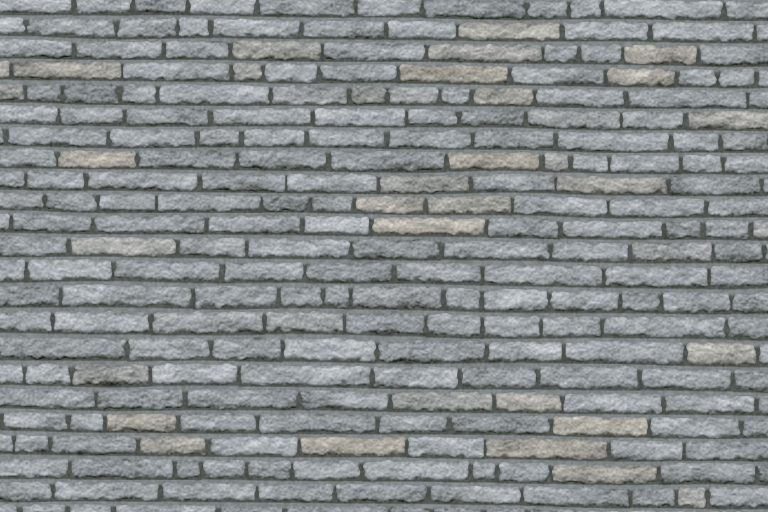
Give the GLSL for this texture, as a Shadertoy shader.

```glsl
const float ROWS = 22.1;           // courses down the canvas
const float BRICK_LENGTH = 4.05;   // mean length, in row heights
const float LENGTH_JITTER = 0.44;  // shift of each joint, in brick lengths
const float SPLIT_CHANCE = 0.17;   // share of stones cut into two
const float JOINT = 0.19;          // mortar width, in row heights
const float CORNER = 0.13;
const float TILT = 0.009;          // fall of the courses to the right
const float TALL_ROWS = 0.55;      // stretch of the lower middle courses
const float RAGGED = 0.13;         // roughness of the stone outline
const float RELIEF = 0.95;         // contrast of the chipped faces
const vec2 TO_LIGHT = vec2(-0.0012, -0.0042);

const vec3 DARK = vec3(0.22, 0.23, 0.20);
const vec3 MID = vec3(0.55, 0.56, 0.565);
const vec3 LIGHT = vec3(0.82, 0.82, 0.825);
const vec3 WARM = vec3(1.03, 1.0, 0.94);
const vec3 COOL = vec3(0.98, 1.0, 1.015);

float hash(vec2 p) {
    vec3 q = fract(vec3(p.xyx) * 0.1031);
    q += dot(q, q.yzx + 33.33);
    return fract((q.x + q.y) * q.z);
}

float noise(vec2 p) {
    vec2 i = floor(p), f = fract(p);
    f = f * f * (3.0 - 2.0 * f);
    return mix(mix(hash(i), hash(i + vec2(1, 0)), f.x),
               mix(hash(i + vec2(0, 1)), hash(i + vec2(1, 1)), f.x), f.y);
}

// Rough stone height, p in canvas heights
float stoneHeight(vec2 p) {
    float sum = 0.0, amp = 0.5;
    p *= vec2(30.0, 42.0);
    for (int k = 0; k < 4; k++) {
        sum += amp * noise(p);
        p = mat2(1.7, 0.9, -0.9, 1.7) * p + 17.3;
        amp *= 0.66;
    }
    return sum;
}

float jointAt(float i, float row) {
    return i + LENGTH_JITTER * (hash(vec2(i + 40.0, row + 7.0)) - 0.5);
}

// Left and right ends of the stone around x, in brick lengths
vec2 stoneSpan(float x, float row) {
    float i = floor(x);
    if (x < jointAt(i, row)) i -= 1.0;
    else if (x >= jointAt(i + 1.0, row)) i += 1.0;
    vec2 span = vec2(jointAt(i, row), jointAt(i + 1.0, row));
    if (hash(vec2(i + 91.0, row + 23.0)) < SPLIT_CHANCE) {
        float cut = mix(span.x, span.y, mix(0.27, 0.68, hash(vec2(i + 5.0, row + 61.0))));
        if (x < cut) span.y = cut; else span.x = cut;
    }
    return span;
}

float roundBox(vec2 p, vec2 halfSize, float r) {
    vec2 q = abs(p) - halfSize + r;
    return length(max(q, 0.0)) + min(max(q.x, q.y), 0.0) - r;
}

vec3 toneColor(float t) {
    return t < 0.5 ? mix(DARK, MID, max(t, -0.2) * 2.0)
                   : mix(MID, LIGHT, min(t * 2.0 - 1.0, 1.3));
}

void mainImage(out vec4 fragColor, in vec2 fragCoord) {
    // Canvas heights, y running down
    vec2 p = vec2(fragCoord.x, iResolution.y - fragCoord.y) / iResolution.y;

    // Courses: tilt, uneven heights and a gentle waver
    float v = p.y - TILT * p.x;
    float y = v * ROWS + 0.33 + 0.16 * (noise(p * vec2(5.0, 14.0)) - 0.5);
    y += TALL_ROWS * smoothstep(0.0, 0.5, v) * (1.0 - smoothstep(0.48, 0.8, v));
    float row = floor(y) + 3.0;

    // Stone around this point
    float x = p.x * ROWS / BRICK_LENGTH + 3.0 + row * 0.43 + 0.3 * hash(vec2(row, 3.0));
    vec2 span = stoneSpan(x, row);
    float id = hash(vec2(floor(span.x * 64.0), row));
    vec2 local = vec2((x - 0.5 * (span.x + span.y)) * BRICK_LENGTH, fract(y) - 0.5);
    vec2 halfSize = 0.5 * vec2((span.y - span.x) * BRICK_LENGTH, 1.0) - 0.5 * JOINT;
    halfSize.y -= 0.04 * fract(id * 7.0);
    float chips = noise(p * vec2(70.0, 90.0)) - 0.5;
    float d = roundBox(local, halfSize, CORNER) + RAGGED * chips;
    float aa = 0.8 * ROWS / iResolution.y;
    float stone = 1.0 - smoothstep(-aa, aa, d);

    // Chipped face lit from above, with a dark lower lip
    float slope = stoneHeight(p) - stoneHeight(p + TO_LIGHT);
    float grain = noise(p * 230.0) - 0.5;
    float s = local.y / halfSize.y + 0.5 * chips;
    float face = 0.63 + 0.16 * (id - 0.5) + RELIEF * slope + 0.2 * grain;
    face += 0.25 * (noise(p * vec2(16.0, 28.0)) - 0.5) - 0.07 * s;
    face -= 0.34 * smoothstep(0.5, 1.05, s);
    face -= 0.12 * smoothstep(-0.14, 0.0, d);

    // Mortar, shaded under and between the stones
    float shadow = smoothstep(-halfSize.y, 0.15 - halfSize.y, local.y)
                 * (1.0 - smoothstep(0.03, 0.13, local.y - halfSize.y));
    float mortar = 0.44 + 0.12 * grain + 0.1 * chips - 0.3 * shadow;

    vec3 tint = mix(COOL, WARM, smoothstep(0.75, 1.0, fract(id * 13.0)) * stone);
    fragColor = vec4(clamp(toneColor(mix(mortar, face, stone)) * tint, 0.0, 1.0), 1.0);
}
```
